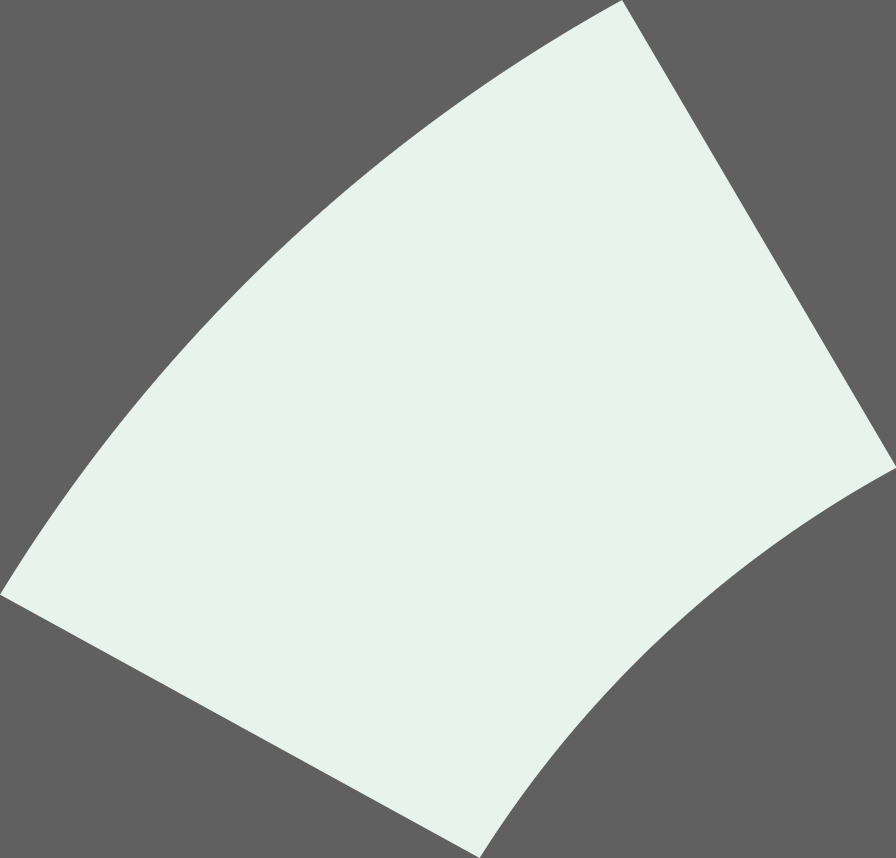
Give the GLSL for this background, as a Shadertoy shader.

```glsl
// Draws a pale mint ring segment with two curved and two straight sides on flat grey.

const vec3 GREY = vec3(0.378);
const vec3 MINT = vec3(0.910, 0.954, 0.931);

// Unit normal on the left of the direction from a to b
vec2 leftNormal(vec2 a, vec2 b) {
    vec2 along = normalize(b - a);
    return vec2(-along.y, along.x);
}

// Signed distance to the line a-b, positive on its left
float lineDistance(vec2 p, vec2 a, vec2 b) {
    return dot(p - a, leftNormal(a, b));
}

// Signed distance to the circle through a and b whose arc rises to the left by sagitta
float arcDistance(vec2 p, vec2 a, vec2 b, float sagitta) {
    float halfChord = 0.5 * distance(a, b);
    float radius = (halfChord * halfChord + sagitta * sagitta) / (2.0 * sagitta);
    vec2 center = 0.5 * (a + b) - leftNormal(a, b) * (radius - sagitta);
    return distance(p, center) - radius;
}

// Segment bounded by an outer arc, an inner arc and the sides joining their ends
float segmentDistance(vec2 p, vec2 left, vec2 top, vec2 right, vec2 bottom,
                      float outerSagitta, float innerSagitta) {
    float arcs = max(arcDistance(p, left, top, outerSagitta),
                     -arcDistance(p, bottom, right, innerSagitta));
    float sides = max(lineDistance(p, top, right), lineDistance(p, bottom, left));
    return max(arcs, sides);
}

void mainImage(out vec4 fragColor, in vec2 fragCoord) {
    // Canvas height is one unit
    float pixel = 1.0 / iResolution.y;
    vec2 p = fragCoord * pixel;

    // Corners and arc heights of the segment
    vec2 left = vec2(0.0, 0.307);
    vec2 top = vec2(0.725, 1.0);
    vec2 right = vec2(1.045, 0.455);
    vec2 bottom = vec2(0.559, 0.0);
    float d = segmentDistance(p, left, top, right, bottom, 0.0653, 0.0429);

    // Edge smoothed over one pixel
    float coverage = clamp(0.5 - d / pixel, 0.0, 1.0);
    fragColor = vec4(mix(GREY, MINT, coverage), 1.0);
}
```
